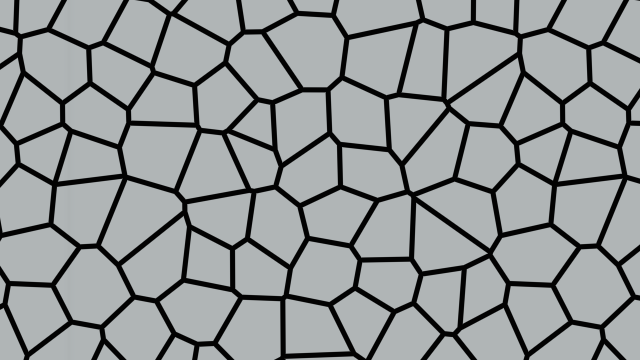
This pattern is drawn by a Shadertoy shader. Its source:

```glsl
#define CELLS_HIGH 6.48
#define WRAP_CELLS 9.0
#define SEAM_X 0.108
#define JITTER 0.92
#define LINE_HALF 0.046
#define SOFT_PIXELS 0.7
#define SEAM_SHADE 0.015
#define GREY vec3(0.69, 0.71, 0.715)
#define INK vec3(0.008)

vec2 hash2(vec2 cell) {
    cell.x = mod(cell.x, WRAP_CELLS);
    vec2 k = vec2(dot(cell, vec2(127.1, 311.7)), dot(cell, vec2(269.5, 183.3)));
    return fract(sin(k) * 43758.545);
}

// Jittered seed point of a grid cell
vec2 seedPoint(vec2 cell) {
    return cell + 0.5 + JITTER * (hash2(cell) - 0.5);
}

// Exact distance to the nearest border between Voronoi cells
float borderDistance(vec2 p) {
    vec2 base = floor(p);
    vec2 nearest = vec2(0.0);
    float best = 1e3;
    for (int y = -2; y <= 2; y++)
    for (int x = -2; x <= 2; x++) {
        vec2 offset = seedPoint(base + vec2(x, y)) - p;
        float d = dot(offset, offset);
        if (d < best) {
            best = d;
            nearest = offset;
        }
    }

    // Measure to the bisector of the nearest seed and each neighbour
    float border = 1e3;
    for (int y = -3; y <= 3; y++)
    for (int x = -3; x <= 3; x++) {
        vec2 offset = seedPoint(base + vec2(x, y)) - p;
        vec2 span = offset - nearest;
        if (dot(span, span) > 1e-5)
            border = min(border, dot(0.5 * (nearest + offset), normalize(span)));
    }
    return border;
}

void mainImage(out vec4 fragColor, in vec2 fragCoord) {
    vec2 uv = fragCoord / iResolution.xy;
    float pixel = CELLS_HIGH / iResolution.y;
    vec2 p = fragCoord * pixel;
    p.x -= SEAM_X * iResolution.x * pixel;

    // Flat ground with a faint shade along the wrap seam
    float seam = exp(-abs(uv.x - SEAM_X) * 250.0);
    vec3 ground = GREY - SEAM_SHADE * seam;

    // Crisp dark borders
    float soft = SOFT_PIXELS * pixel;
    float fill = smoothstep(LINE_HALF - soft, LINE_HALF + soft, borderDistance(p));
    fragColor = vec4(mix(INK, ground, fill), 1.0);
}
```
